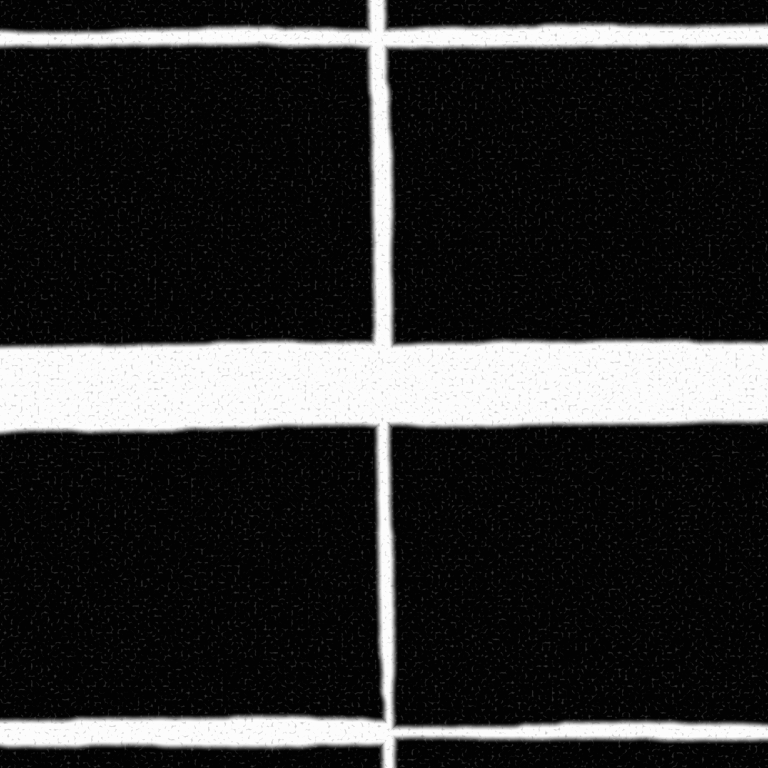
This pattern is drawn by a WebGL 1 fragment shader. Its source:

```glsl
precision highp float;
// Dark panes in two columns, split by soft white bars that lean slightly.
// Each bar is a signed distance whose two edges get terraced gradient noise;
// the bars are merged by union, then fine grain marks both tones.

uniform vec2 u_resolution;

// Horizontal bars, listed bottom to top, on either side of the upright.
const vec3 BAR_Y       = vec3(0.046, 0.500, 0.952);
const vec3 WIDTH_LEFT  = vec3(0.040, 0.113, 0.0255);
const vec3 WIDTH_RIGHT = vec3(0.022, 0.109, 0.0265);
const vec3 SLOPE_LEFT  = vec3(0.000, 0.013, 0.007);
const vec3 SLOPE_RIGHT = vec3(0.005, 0.002, 0.006);

// Upright, with one width for each stretch between horizontal bars.
const vec4  UPRIGHT_WIDTH = vec4(0.0235, 0.0170, 0.0286, 0.0270);
const float UPRIGHT_X     = 0.4992;
const float UPRIGHT_LEAN  = -0.0142;

// Edge wear and softness.
const float EDGE_SOFTNESS = 0.0055;
const float STEP_FREQ     = 5.0;
const float STEP_LEVELS   = 2.5;
const float STEP_HEIGHT   = 0.0025;
const float ROUGH_FREQ    = 55.0;
const float ROUGH_HEIGHT  = 0.0010;

// Tones and grain.
const float DARK        = 0.008;
const float LIGHT       = 0.99;
const float GRAIN_FREQ  = 230.0;
const float DARK_GRAIN  = 0.20;
const float LIGHT_GRAIN = 0.18;

vec2 hashGradient(vec2 cell) {
    vec3 p = fract(cell.xyx * vec3(0.1031, 0.1030, 0.0973));
    p += dot(p, p.yzx + 33.33);
    float angle = 6.28319 * fract((p.x + p.y) * p.z);
    return vec2(cos(angle), sin(angle));
}

float gradientNoise(vec2 p) {
    vec2 cell = floor(p);
    vec2 f = p - cell;
    vec2 fade = f * f * f * (f * (f * 6.0 - 15.0) + 10.0);
    vec2 e = vec2(1.0, 0.0);
    float a = dot(hashGradient(cell), f);
    float b = dot(hashGradient(cell + e.xy), f - e.xy);
    float c = dot(hashGradient(cell + e.yx), f - e.yx);
    float d = dot(hashGradient(cell + e.xx), f - e.xx);
    return mix(mix(a, b, fade.x), mix(c, d, fade.x), fade.y);
}

// Offset of an edge: long flat terraces plus slight roughness.
float edgeWear(float along, float seed) {
    float n = STEP_LEVELS * gradientNoise(vec2(along * STEP_FREQ, seed));
    float terrace = floor(n) + smoothstep(0.35, 0.65, fract(n)) - 0.5;
    float rough = gradientNoise(vec2(along * ROUGH_FREQ, seed + 40.0));
    return STEP_HEIGHT * terrace + ROUGH_HEIGHT * rough;
}

// Signed distance to a bar, positive inside.
float barDistance(float across, float along, float width, float seed) {
    float upper = 0.5 * width + edgeWear(along, seed) - across;
    float lower = 0.5 * width + edgeWear(along, seed + 7.0) + across;
    return min(upper, lower);
}

void main() {
    vec2 uv = gl_FragCoord.xy / u_resolution;
    float uprightX = UPRIGHT_X + UPRIGHT_LEAN * (uv.y - 0.5);
    float rightSide = step(uprightX, uv.x);

    // Horizontal bars; each one passed also changes the upright's width.
    float inside = -1.0;
    float uprightWidth = UPRIGHT_WIDTH[0];
    for (int i = 0; i < 3; i++) {
        float slope = mix(SLOPE_LEFT[i], SLOPE_RIGHT[i], rightSide);
        float width = mix(WIDTH_LEFT[i], WIDTH_RIGHT[i], rightSide);
        float centre = BAR_Y[i] + slope * (uv.x - 0.5);
        float seed = 2.37 + 15.0 * float(i);
        inside = max(inside, barDistance(uv.y - centre, uv.x, width, seed));
        uprightWidth = mix(uprightWidth, UPRIGHT_WIDTH[i + 1], step(BAR_Y[i], uv.y));
    }
    inside = max(inside, barDistance(uv.x - uprightX, uv.y, uprightWidth, 71.43));

    // Soft coverage, never sharper than a pixel.
    float soft = max(EDGE_SOFTNESS, 0.75 / min(u_resolution.x, u_resolution.y));
    float cover = smoothstep(-soft, soft, inside);

    // Pale flecks on the panes, grey flecks on the bars.
    float grain = gradientNoise(uv * GRAIN_FREQ);
    float pane = DARK + DARK_GRAIN * smoothstep(0.12, 0.70, grain);
    float bar = LIGHT - LIGHT_GRAIN * smoothstep(0.15, 0.65, -grain);

    gl_FragColor = vec4(vec3(mix(pane, bar, cover)), 1.0);
}
```
